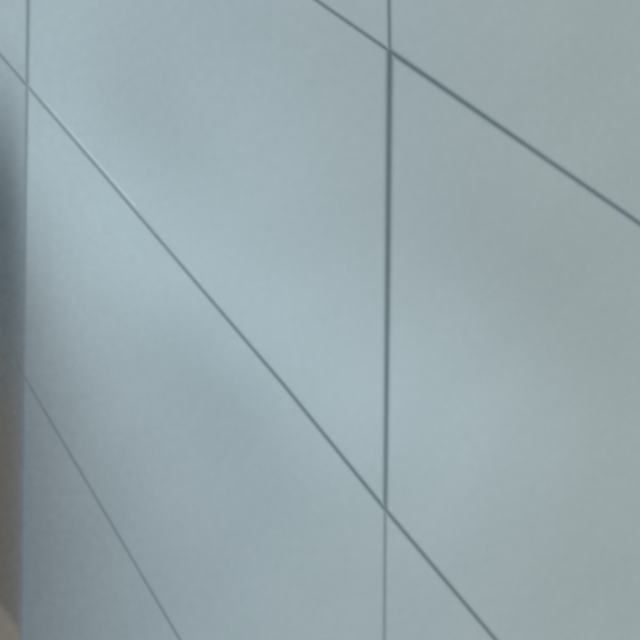
Write a Shadertoy shader that draws this texture.

```glsl
// Pale blue-grey wall tiles seen at a slant, with dark joints and a shadow at the left.
// Joints are soft tapered distance-to-segment lines; the light is a sum of stretched
// Gaussian pools, and gradient noise gives the mottling and grain.

vec2 hashGradient(vec2 cell) {
    vec2 h = vec2(dot(cell, vec2(127.1, 311.7)), dot(cell, vec2(269.5, 183.3)));
    return 2.0 * fract(sin(h) * 43758.5) - 1.0;
}

float gradientNoise(vec2 p) {
    vec2 i = floor(p), f = fract(p);
    vec2 u = f * f * f * (f * (f * 6.0 - 15.0) + 10.0);
    vec2 e = vec2(0.0, 1.0);
    float low = mix(dot(hashGradient(i), f), dot(hashGradient(i + e.yx), f - e.yx), u.x);
    float high = mix(dot(hashGradient(i + e), f - e), dot(hashGradient(i + e.yy), f - e.yy), u.x);
    return mix(low, high, u.y);
}

float fbm(vec2 p) {
    float sum = 0.0, amp = 0.5;
    for (int i = 0; i < 4; i++) {
        sum += amp * gradientNoise(p);
        p = mat2(1.6, 1.2, -1.2, 1.6) * p + 3.7;
        amp *= 0.5;
    }
    return sum;
}

// Gaussian pool whose long axis lies at the given angle
float pool(vec2 p, vec2 center, vec2 radius, float angle) {
    float c = cos(angle), s = sin(angle);
    vec2 q = p - center;
    q = vec2(c * q.x + s * q.y, c * q.y - s * q.x) / radius;
    return exp(-dot(q, q));
}

// Soft joint coverage; width and strength run from the first end to the second
float joint(vec2 p, vec2 a, vec2 b, vec2 width, vec2 strength) {
    vec2 ab = b - a;
    float t = clamp(dot(p - a, ab) / dot(ab, ab), 0.0, 1.0);
    float d = length(p - a - ab * t) / mix(width.x, width.y, t);
    return mix(strength.x, strength.y, t) * exp(-d * d);
}

vec3 wallLight(vec2 p) {
    vec3 color = mix(vec3(0.605, 0.670, 0.692), vec3(0.597, 0.648, 0.655), smoothstep(0.35, 1.0, p.x));

    // Daylight falling from the upper left
    float light = 0.050 * pool(p, vec2(0.15, 0.68), vec2(0.27, 0.12), -0.95);
    light += 0.046 * pool(p, vec2(0.47, 0.47), vec2(0.32, 0.17), -0.85);
    light += 0.030 * pool(p, vec2(0.10, 0.98), vec2(0.14, 0.12), 0.0);
    light += 0.018 * pool(p, vec2(0.36, 0.80), vec2(0.14, 0.10), -0.8);
    light += 0.030 * pool(p, vec2(0.74, 0.36), vec2(0.20, 0.15), -0.5);
    color += light * vec3(0.85, 1.05, 1.15);

    // Dull patches
    float dull = 0.036 * pool(p, vec2(0.33, 0.39), vec2(0.18, 0.08), -0.9);
    dull += 0.014 * pool(p, vec2(0.24, 0.82), vec2(0.16, 0.07), -0.9);
    dull += 0.012 * pool(p, vec2(0.82, 0.60), vec2(0.20, 0.11), -0.8);
    dull += 0.028 * pool(p, vec2(0.22, 0.02), vec2(0.25, 0.22), 0.0);
    color -= dull;

    // Shadow creeping in from the left, wider towards the floor
    float reach = mix(0.17, 0.060, smoothstep(0.10, 0.62, p.y));
    float shade = exp(-pow(p.x / reach, 1.6)) * (1.0 - smoothstep(0.48, 0.78, p.y));
    color = mix(color, vec3(0.40, 0.435, 0.46), 0.85 * shade);

    // Strip beyond the left joint, turning brown low down
    float jointX = 0.0326 + 0.0117 * p.y;
    float strip = 1.0 - smoothstep(jointX - 0.006, jointX + 0.003, p.x);
    float stripShade = (1.0 - smoothstep(0.64, 0.98, p.y)) * mix(0.9, 0.35, smoothstep(0.0, 0.05, p.x));
    vec3 stripColor = mix(vec3(0.37, 0.36, 0.34), vec3(0.33, 0.375, 0.40), smoothstep(0.25, 0.6, p.y));
    return mix(color, stripColor, strip * stripShade);
}

// Strongest joint at this place
float joints(vec2 p) {
    vec2 topCross = vec2(0.609, 0.920), lowCross = vec2(0.602, 0.204);
    vec2 leftCross = vec2(0.0365, 0.414), bend = vec2(0.443, 0.399);
    vec2 fine = vec2(0.0030), faint = vec2(0.42);

    // Upright joints
    float j = joint(p, vec2(0.607, 1.05), topCross, vec2(0.0036), vec2(0.65));
    j = max(j, joint(p, topCross, vec2(0.606, 0.60), vec2(0.0055, 0.0050), vec2(0.90, 0.82)));
    j = max(j, joint(p, vec2(0.606, 0.60), lowCross, vec2(0.0050, 0.0042), vec2(0.82, 0.68)));
    j = max(j, joint(p, lowCross, vec2(0.600, -0.05), vec2(0.0034), vec2(0.45, 0.38)));
    j = max(j, joint(p, vec2(0.0445, 1.05), leftCross, vec2(0.0034), vec2(0.50, 0.28)));
    j = max(j, joint(p, leftCross, vec2(0.032, -0.05), vec2(0.0034), vec2(0.35)));

    // Slanting joints
    j = max(j, joint(p, vec2(0.422, 1.05), topCross, vec2(0.0034), vec2(0.65, 0.72)));
    j = max(j, joint(p, topCross, vec2(1.05, 0.616), vec2(0.0045, 0.0042), vec2(0.85, 0.75)));
    j = max(j, joint(p, vec2(-0.04, 0.961), vec2(0.169, 0.719), fine, vec2(0.42, 0.46)));
    j = max(j, joint(p, vec2(0.169, 0.719), bend, vec2(0.0030, 0.0034), vec2(0.46, 0.65)));
    j = max(j, joint(p, bend, lowCross, vec2(0.0034, 0.0037), vec2(0.65, 0.70)));
    j = max(j, joint(p, lowCross, vec2(0.817, -0.05), vec2(0.0037), vec2(0.70)));
    j = max(j, joint(p, vec2(-0.04, 0.552), leftCross, fine, faint));
    return max(j, joint(p, leftCross, vec2(0.311, -0.05), fine, faint));
}

void mainImage(out vec4 fragColor, in vec2 fragCoord) {
    vec2 p = fragCoord / iResolution.xy;
    vec3 color = wallLight(p);
    color = mix(color, vec3(0.35, 0.41, 0.435), joints(p));

    // Faint lit lip above the left slanting joint
    color += 0.045 * joint(p, vec2(0.07, 0.842), vec2(0.21, 0.680), vec2(0.0022), vec2(0.6, 1.0));

    // Pale rounded edge in the bottom corner
    float corner = length((p - vec2(-0.06, -0.06)) / vec2(0.105, 0.14));
    color = mix(color, vec3(0.48, 0.47, 0.44), 0.8 * (1.0 - smoothstep(0.94, 1.06, corner)));

    // Cloudy mottling along the slant, then fine grain
    vec2 slant = vec2(p.x * 0.75 - p.y * 0.66, p.x * 0.66 + p.y * 0.75);
    color += 0.022 * fbm(slant * vec2(9.0, 5.0) + 2.0);
    color += mix(0.034, 0.022, smoothstep(0.0, 0.4, p.x)) * fbm(p * 75.0);

    fragColor = vec4(clamp(color, 0.0, 1.0), 1.0);
}
```
